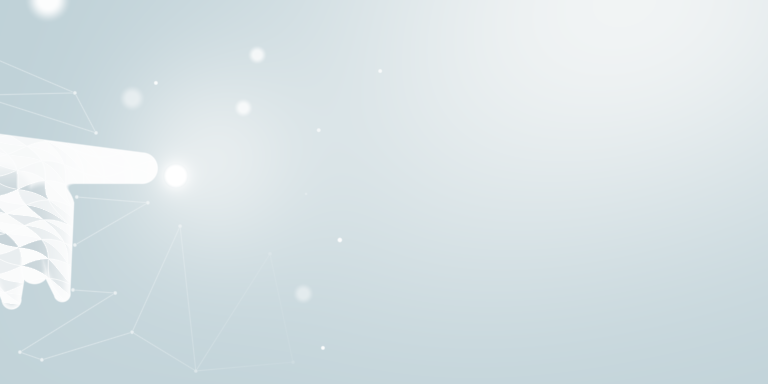
A Shadertoy shader for this background:

```glsl
// Pale blue-grey backdrop: a faceted hand points at a glowing orb amid a faint network.
#define SHADE vec3(0.745, 0.818, 0.843)
#define LIGHT vec3(0.965, 0.97, 0.97)
#define FACET_GREY vec3(0.77, 0.82, 0.84)
#define ORB vec2(0.458, 0.542)
#define ORB_RADIUS 0.035
#define LAMP vec2(1.67, 1.03)
#define FACET_SCALE 17.0
#define LINE_WIDTH 0.0012
#define LINE_ALPHA 0.36

const vec2 GAP = vec2(-1.0);

// Network paths, separated by GAP
const vec2 NODES[23] = vec2[23](
    vec2(-0.02, 0.85), vec2(0.195, 0.758), vec2(0.25, 0.654),
    vec2(-0.02, 0.74), vec2(-0.02, 0.753), vec2(0.195, 0.758), GAP,
    vec2(0.2, 0.487), vec2(0.385, 0.472), vec2(0.195, 0.362), GAP,
    vec2(0.19, 0.245), vec2(0.3, 0.237), vec2(0.052, 0.083),
    vec2(0.109, 0.063), vec2(0.344, 0.135), vec2(0.469, 0.411),
    vec2(0.51, 0.034), vec2(0.763, 0.057), vec2(0.703, 0.339),
    vec2(0.51, 0.034), vec2(0.344, 0.135), GAP);

// Sparkles: position, radius, brightness
const vec4 SPARKLES[11] = vec4[11](
    vec4(0.125, 1.0, 0.052, 0.95), vec4(0.67, 0.857, 0.022, 0.75),
    vec4(0.344, 0.744, 0.03, 0.5), vec4(0.634, 0.719, 0.022, 0.75),
    vec4(0.79, 0.235, 0.024, 0.45), vec4(0.406, 0.784, 0.006, 0.9),
    vec4(0.99, 0.815, 0.006, 0.8), vec4(0.83, 0.661, 0.006, 0.7),
    vec4(0.885, 0.375, 0.007, 0.95), vec4(0.841, 0.094, 0.006, 0.95),
    vec4(0.797, 0.495, 0.004, 0.3));

float hash(vec2 p) {
    return fract(sin(dot(p, vec2(127.1, 311.7))) * 43758.5453);
}

// Distance to a capsule whose radius runs from ra to rb
float taper(vec2 p, vec2 a, vec2 b, float ra, float rb) {
    vec2 ab = b - a;
    float t = clamp(dot(p - a, ab) / dot(ab, ab), 0.0, 1.0);
    return length(p - a - ab * t) - mix(ra, rb, t);
}

float smoothUnion(float a, float b, float k) {
    float h = max(k - abs(a - b), 0.0) / k;
    return min(a, b) - h * h * k * 0.25;
}

float glow(vec2 offset, vec2 spread) {
    vec2 q = offset / spread;
    return exp(-dot(q, q));
}

// Warped triangle mesh: x = shade per triangle, y = distance to its edge
vec2 facets(vec2 p) {
    vec2 q = p * FACET_SCALE;
    q += 0.35 * sin(q.yx * vec2(1.7, 1.3) + vec2(0.4, 2.0));
    vec2 skewed = vec2(q.x + 0.577 * q.y, 1.155 * q.y);
    vec2 cell = floor(skewed), f = fract(skewed);
    float upper = step(1.0, f.x + f.y);
    f = mix(f, 1.0 - f, upper);
    float edge = min(min(f.x, f.y), 1.0 - f.x - f.y);
    return vec2(hash(cell + 0.37 * upper), edge / FACET_SCALE);
}

vec3 backdrop(vec2 p) {
    float light = 0.88 * glow(p - LAMP, vec2(0.85, 0.68));
    light += 0.22 * glow(p - vec2(1.05, 0.5), vec2(0.6, 0.5));
    light += 0.5 * glow(p - vec2(0.53, 0.58), vec2(0.24, 0.26));
    light += 0.08 * glow(p - vec2(0.2, 0.2), vec2(0.5, 0.4));
    return mix(SHADE, LIGHT, min(light, 1.0));
}

float network(vec2 p, float px) {
    float alpha = 0.0;
    for (int i = 0; i < 22; i++) {
        vec2 a = NODES[i], b = NODES[i + 1];
        if (a.x < -0.5) continue;
        float fade = LINE_ALPHA * (1.0 - 0.8 * smoothstep(0.2, 0.8, p.x));
        float node = smoothstep(px, -px, length(p - a) - 0.0045);
        alpha = max(alpha, node * fade * 1.8);
        if (b.x < -0.5) continue;
        float d = taper(p, a, b, LINE_WIDTH, LINE_WIDTH);
        alpha = max(alpha, smoothstep(px, -px, d) * fade);
    }
    return alpha;
}

float sparkles(vec2 p, float px) {
    float alpha = 0.0;
    for (int i = 0; i < 11; i++) {
        vec4 s = SPARKLES[i];
        float soft = max(px, s.z * 0.4);
        float spot = smoothstep(s.z + soft * 0.5, s.z - soft * 1.5, length(p - s.xy));
        alpha = max(alpha, spot * s.w);
    }
    return alpha;
}

void mainImage(out vec4 fragColor, in vec2 fragCoord) {
    vec2 p = fragCoord / iResolution.xy * vec2(2.0, 1.0);
    float px = 1.0 / iResolution.y;
    vec3 color = mix(backdrop(p), vec3(1.0), network(p, px));
    color = mix(color, vec3(1.0), sparkles(p, px));

    // Hand: pointing finger, then curled fingers below
    float finger = taper(p, vec2(-0.03, 0.588), vec2(0.37, 0.562), 0.067, 0.041);
    float curled = taper(p, vec2(0.115, 0.455), vec2(0.162, 0.235), 0.08, 0.022);
    curled = min(curled, taper(p, vec2(0.0, 0.48), vec2(0.03, 0.22), 0.1, 0.026));
    curled = min(curled, taper(p, vec2(0.04, 0.46), vec2(0.09, 0.3), 0.08, 0.04));
    float hand = smoothUnion(finger, curled, 0.025);
    vec2 mesh = facets(p);
    float shaded = smoothstep(0.63, 0.48, p.y) * smoothstep(0.0, 0.025, -curled);
    vec3 skin = mix(vec3(0.995), FACET_GREY, mesh.x * mesh.x * (0.12 + 0.88 * shaded) * smoothstep(0.24, 0.08, p.x));
    skin = mix(skin, vec3(1.0), 0.8 * smoothstep(LINE_WIDTH + px, LINE_WIDTH - px, mesh.y));
    color = mix(color, skin, 0.96 * smoothstep(px, -px, hand));

    // Orb with a soft halo
    float r = length(p - ORB);
    float orb = smoothstep(ORB_RADIUS + 0.006, ORB_RADIUS - 0.012, r);
    float halo = 0.55 * exp(-max(r - ORB_RADIUS, 0.0) / 0.022);
    color = mix(color, vec3(1.0), max(orb, halo));
    fragColor = vec4(color, 1.0);
}
```
